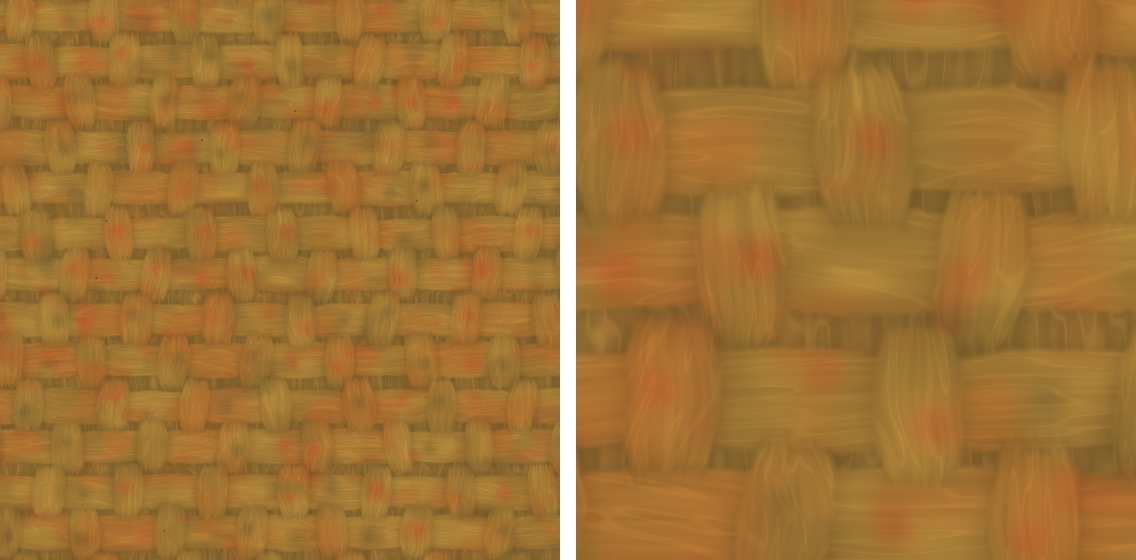
Left, the full canvas; right, a detail of the centre.
A Shadertoy shader for this texture:

```glsl
const float ROWS = 13.0;          // weft rows down the canvas
const float FLOATS = 6.8;         // raised warp floats along each row
const float ROW_START = 0.36;     // centre of the top row, in rows
const float ROW_PAIRING = 0.07;   // extra drop of every second row
const float FLOAT_START = 0.265;  // first float of the top row, in periods
const float DRIFT = 0.017;        // sideways slip of the floats per row
const vec2 FLOAT_HALF = vec2(0.046, 0.0280);  // half length, half width
const vec2 WEFT_HALF = vec2(0.0735, 0.0308);
const float EDGE = 0.0030;        // softness of strand sides
const float END_FADE = 0.007;     // softness of strand ends
const float FIBRE_CONTRAST = 0.50;
const float HAIR_CONTRAST = 0.055;
const float SPOT_RADIUS = 0.014;
const float SPOT_STRENGTH = 0.45;

const vec3 GOLD = vec3(0.675, 0.510, 0.222);
const vec3 OLIVE = vec3(0.610, 0.460, 0.202);
const vec3 ORANGE = vec3(0.685, 0.435, 0.186);
const vec3 RED = vec3(0.73, 0.32, 0.16);
const vec3 MOSS = vec3(0.43, 0.36, 0.18);
const vec3 GAP = vec3(0.535, 0.405, 0.188);
const vec3 SPECK = vec3(0.32, 0.17, 0.08);

float hash(vec2 p) {
    return fract(sin(dot(p, vec2(127.1, 311.7))) * 43758.5);
}

float noise(vec2 p) {
    vec2 i = floor(p), f = fract(p);
    f = f * f * (3.0 - 2.0 * f);
    return mix(mix(hash(i), hash(i + vec2(1, 0)), f.x),
               mix(hash(i + vec2(0, 1)), hash(i + vec2(1, 1)), f.x), f.y);
}

// Thin continuous curves along the middle level of the noise
float hairs(vec2 p) {
    return smoothstep(0.09, 0.0, abs(noise(p) - 0.5));
}

// Uneven dye across the cloth
vec3 dye(vec2 p) {
    vec3 col = mix(OLIVE, GOLD, smoothstep(0.15, 0.8, noise(p * 24.0)));
    col = mix(col, ORANGE, 0.85 * smoothstep(0.35, 0.85, noise(p * 19.0 + 40.0)));
    col = mix(col, RED, 0.28 * smoothstep(0.65, 1.0, noise(p * 27.0 + 80.0)));
    return mix(col, MOSS, 0.30 * smoothstep(0.70, 1.0, noise(p * 23.0 + 120.0)));
}

// Fine filaments; q.x runs along the strand, q.y across it
float fibres(vec2 q, vec2 seed) {
    float base = 50.0 * hash(seed);
    q.y += 0.25 * noise(vec2(q.x * 1.5, base));
    float fine = noise(vec2(q.x * 1.2, q.y * 11.0) + base);
    float coarse = noise(vec2(q.x, q.y * 4.0) + base + 9.0);
    float skew = 1.2 * (hash(seed + 5.0) - 0.5);
    float stray = hairs(vec2(q.x * 1.1, (q.y + skew * q.x) * 5.0) + base + 21.0);
    return FIBRE_CONTRAST * (0.15 * (fine - 0.5) + 0.09 * (coarse - 0.5)) + HAIR_CONTRAST * (stray - 0.2);
}

// Lays one barrel-shaped strand over the colour below it
vec3 layStrand(vec3 below, vec2 q, vec2 halfSize, float pinch, vec2 seed, vec2 p, float spotRate) {
    float t = q.x / halfSize.x;
    float side = halfSize.y * (1.0 - pinch * min(t * t, 1.3));
    side *= 0.90 + 0.18 * hash(seed + 3.0);
    q.y += 0.004 * (noise(vec2(t * 1.5, 30.0 * hash(seed + 6.0))) - 0.5);
    float s = q.y / side;
    float fray = 0.008 * (noise(vec2(s * 6.0, 30.0 * hash(seed))) - 0.5);
    float sideDist = abs(q.y) - side + 0.0025 * (noise(p * 110.0) - 0.5);
    float endDist = abs(q.x) - halfSize.x + fray;

    // Dye and an occasional blot
    vec3 col = dye(p);
    vec2 toSpot = q - halfSize * vec2(0.6, 0.7) * (vec2(hash(seed + 7.0), hash(seed + 8.0)) - 0.5);
    float spot = exp(-dot(toSpot, toSpot) / (SPOT_RADIUS * SPOT_RADIUS));
    vec3 spotColour = hash(seed + 13.0) < 0.65 ? RED : MOSS;
    col = mix(col, spotColour, SPOT_STRENGTH * spot * step(hash(seed + 11.0), spotRate));

    // Rounded body
    float rim = pow(min(abs(s), 1.0), 3.0);
    float tuck = smoothstep(0.4, 1.0, abs(t));
    col *= 1.01 - 0.06 * rim - 0.07 * tuck + fibres(vec2(t, s), seed);

    float soft = max(EDGE, 0.8 / iResolution.y);
    float cover = smoothstep(soft, -soft, sideDist) * smoothstep(END_FADE, -END_FADE, endDist);
    float shadow = 0.08 * exp(-max(max(sideDist, endDist), 0.0) / 0.006);
    return mix(below * (1.0 - shadow), col, cover);
}

void mainImage(out vec4 fragColor, in vec2 fragCoord) {
    vec2 p = fragCoord / iResolution.xy;
    float v = (1.0 - p.y) * ROWS;
    int nearRow = int(floor(v));

    // Sunken warp showing between the rows
    vec3 col = mix(GAP, dye(p), 0.3);
    float lean = 0.008 * noise(p * 30.0);
    vec2 sunk = p + vec2(lean, 0.0);
    col *= 0.97 + 0.13 * (noise(sunk * vec2(230.0, 28.0)) - 0.5) + 0.07 * (noise(sunk * vec2(80.0, 20.0)) - 0.5);
    col *= 1.0 + 0.10 * hairs(sunk * vec2(120.0, 22.0) + 60.0);

    // First pass lays the weft, second the raised warp floats
    for (int layer = 0; layer < 2; layer++) {
        for (int k = -1; k <= 1; k++) {
            int row = nearRow + k;
            int phase = row & 3;
            float r = float(row);
            float lane = float(phase ^ (phase >> 1)) * 0.25;
            float dy = (v - r - ROW_START - ROW_PAIRING * float(row & 1)) / ROWS;
            float u = p.x * FLOATS - FLOAT_START - lane + DRIFT * r;
            if (layer == 0) {
                vec2 seed = vec2(floor(u), r + 50.0);
                vec2 q = vec2((fract(u) - 0.5) / FLOATS, dy);
                col = layStrand(col, q, WEFT_HALF, 0.17, seed, p, 0.3);
            } else {
                vec2 seed = vec2(floor(u + 0.5), r);
                vec2 jitter = 0.007 * (vec2(hash(seed + 1.0), hash(seed + 2.0)) - 0.5);
                vec2 q = vec2(dy, (u - seed.x) / FLOATS) + jitter;
                q.y += 0.25 * (hash(seed + 4.0) - 0.5) * q.x;
                col = layStrand(col, q, FLOAT_HALF, 0.28, seed, p, 0.7);
            }
        }
    }

    // Sparse dark specks
    vec2 cell = floor(p * 9.0);
    vec2 speckAt = 0.2 + 0.6 * vec2(hash(cell + 31.0), hash(cell + 32.0));
    float speck = length(fract(p * 9.0) - speckAt) / 9.0;
    col = mix(col, SPECK, 0.6 * step(hash(cell + 33.0), 0.08) * smoothstep(0.003, 0.0005, speck));

    fragColor = vec4(col, 1.0);
}
```
